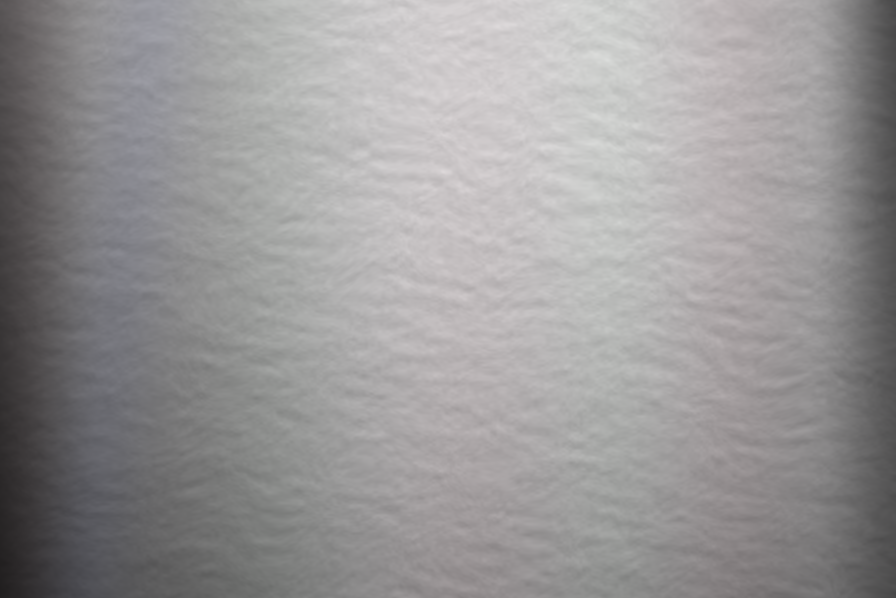
A WebGL 1 fragment shader for this texture:

```glsl
precision highp float;
// Heavy grey paper, lit from above and shaded towards its sides.
// A stretched noise height field is embossed by a vertical difference,
// then laid over a smooth light map with faint coloured bands.
uniform vec2 u_resolution;

const vec3 PAPER = vec3(1.004, 0.996, 1.0);
const vec3 COOL_TINT = vec3(-0.012, -0.006, 0.022);
const vec3 WARM_TINT = vec3(0.012, -0.006, -0.004);
const vec3 GREEN_TINT = vec3(-0.006, 0.005, -0.004);
const float RELIEF_STEP = 0.006;
const float RELIEF_DEPTH = 0.13;
const float FIBRE_DEPTH = 0.035;
const float STREAK_DEPTH = 0.03;

float hash(vec2 p) {
  return fract(sin(dot(p, vec2(127.1, 311.7))) * 43758.5453);
}

float valueNoise(vec2 p) {
  vec2 cell = floor(p);
  vec2 f = fract(p);
  f = f * f * (3.0 - 2.0 * f);
  float low = mix(hash(cell), hash(cell + vec2(1.0, 0.0)), f.x);
  float high = mix(hash(cell + vec2(0.0, 1.0)), hash(cell + vec2(1.0, 1.0)), f.x);
  return mix(low, high, f.y);
}

vec2 rotate(vec2 p, float angle) {
  float c = cos(angle);
  float s = sin(angle);
  return vec2(c * p.x - s * p.y, s * p.x + c * p.y);
}

// Sideways-stretched bumps, each octave tilted the other way.
float paperHeight(vec2 p) {
  vec2 scale = vec2(24.0, 58.0);
  float amplitude = 0.5;
  float tilt = 0.14;
  float sum = 0.0;
  for (int i = 0; i < 3; i++) {
    sum += amplitude * valueNoise(rotate(p, tilt) * scale + float(i) * 19.7);
    scale *= vec2(2.1, 1.75);
    amplitude *= 0.62;
    tilt *= -1.3;
  }
  return sum;
}

// Positive on slopes that face the light at the top.
float emboss(vec2 p, float offset) {
  vec2 up = vec2(0.25, 1.0) * offset;
  return paperHeight(p - up) - paperHeight(p + up);
}

// Brightness over the sheet, uv from 0 to 1.
float lightMap(vec2 uv) {
  float column = 0.55 + 0.49 * uv.y - 0.23 * uv.y * uv.y;
  float leftFall = mix(mix(0.56, 0.70, uv.y), 1.0, smoothstep(0.05, 0.5, uv.x));
  float leftEdge = mix(mix(0.32, 0.55, uv.y), 1.0, smoothstep(-0.03, 0.12, uv.x));
  float rightFall = 1.0 - 0.2 * smoothstep(0.65, 0.96, uv.x);
  float rightEdge = 1.0 - mix(0.36, 0.6, uv.y) * smoothstep(0.9, 1.02, uv.x);
  return column * leftFall * leftEdge * rightFall * rightEdge;
}

float band(float x, float centre, float width) {
  float d = (x - centre) / width;
  return exp(-d * d);
}

vec3 bandTint(vec2 uv) {
  vec3 tint = COOL_TINT * band(uv.x, mix(0.09, 0.17, uv.y), 0.05);
  tint += WARM_TINT * band(uv.x, 0.52, 0.09) * (1.0 - 0.6 * uv.y);
  tint += WARM_TINT * band(uv.x, 0.82, 0.07);
  tint += WARM_TINT * band(uv.x, 0.02, 0.05);
  tint += GREEN_TINT * (band(uv.x, 0.3, 0.08) + band(uv.x, 0.68, 0.06));
  return tint;
}

void main() {
  vec2 uv = gl_FragCoord.xy / u_resolution;
  vec2 p = gl_FragCoord.xy / u_resolution.y;

  // Bend the grain so that no straight rows show.
  vec2 bend = vec2(valueNoise(p * 14.0), valueNoise(p * 11.0 + 31.0)) - 0.5;
  vec2 grainPoint = p + bend * vec2(0.03, 0.02);

  float relief = emboss(grainPoint, RELIEF_STEP) * RELIEF_DEPTH;
  float fibre = (valueNoise(grainPoint * vec2(150.0, 230.0)) - 0.5) * FIBRE_DEPTH;
  float streak = (valueNoise(grainPoint * vec2(6.0, 34.0) + 7.0) - 0.5) * STREAK_DEPTH;

  float rake = mix(1.2, 0.85, uv.y);
  float light = lightMap(uv) * (1.0 + (relief + fibre) * rake + streak);
  gl_FragColor = vec4(light * PAPER + bandTint(uv) * (0.4 + light), 1.0);
}
```
